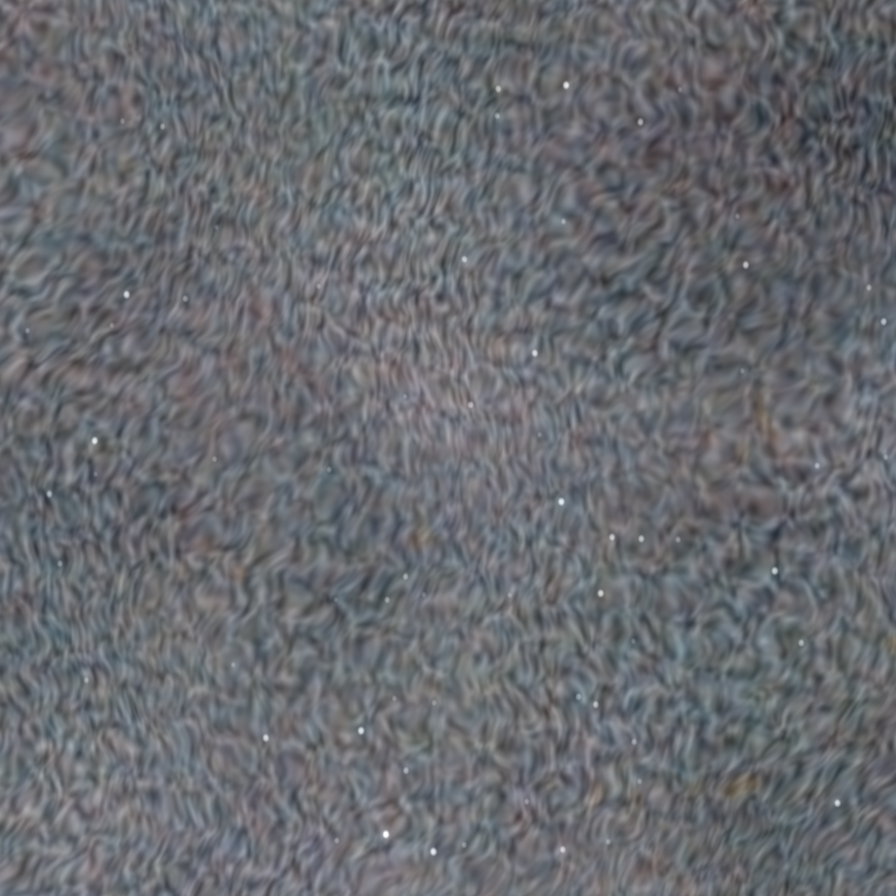
A Shadertoy shader for this texture:

```glsl
// Worn grey asphalt: short upright grains drawn with stretched, warped gradient
// noise, over broad tonal patches with faint colour casts, a few rusty stains
// and sparse bright mineral specks.

#define BASE_COLOR vec3(0.408, 0.417, 0.437)
#define RUST_TINT vec3(0.075, 0.025, -0.045)
#define GRAIN_FREQ vec2(86.0, 50.0)
#define GRAIN_CONTRAST 0.215
#define GRAIN_WARP 0.011
#define PATCH_CONTRAST 0.085
#define CORNER_SHADE 0.055
#define COLOR_CAST 0.045
#define SPECK_CELLS 26.0
#define SPECK_CHANCE 0.09
#define SPECK_RADIUS 0.0050

// Integer hash of a lattice cell, two values in 0..1
vec2 hash2(vec2 cell) {
    uvec2 h = uvec2(ivec2(cell) + 4096) * uvec2(1597u, 3571u);
    uint n = (h.x ^ (h.y << 8)) * 747796405u + 28915u;
    n = ((n >> ((n >> 28) + 4u)) ^ n) * 277803737u;
    n ^= n >> 15;
    return vec2(n & 65535u, n >> 16) / 65535.0;
}

float cornerRamp(vec2 cell, vec2 offset) {
    float angle = 6.28318 * hash2(cell).x;
    return dot(vec2(cos(angle), sin(angle)), offset);
}

// Gradient noise, centred on zero
float gradientNoise(vec2 p) {
    vec2 i = floor(p), f = p - i;
    vec2 w = f * f * f * (f * (f * 6.0 - 15.0) + 10.0);
    vec2 e = vec2(1.0, 0.0);
    float low = mix(cornerRamp(i, f), cornerRamp(i + e.xy, f - e.xy), w.x);
    float high = mix(cornerRamp(i + e.yx, f - e.yx), cornerRamp(i + e.xx, f - e.xx), w.x);
    return mix(low, high, w.y);
}

// Upright grains whose lean wanders from place to place
float grains(vec2 uv) {
    vec2 bend = vec2(gradientNoise(uv * 24.0 + 3.7), gradientNoise(uv * 29.0 + 51.3));
    vec2 q = uv + GRAIN_WARP * bend;
    q.x += 0.10 * gradientNoise(uv * 2.5 + 17.1) - 0.06 * uv.y;
    float coarse = gradientNoise(q * GRAIN_FREQ);
    q = mat2(0.97, 0.24, -0.24, 0.97) * q;
    float fine = gradientNoise(q * GRAIN_FREQ * 1.6 + 33.4);
    return coarse + 0.55 * fine;
}

// Small soft dots, at most one per cell
float specks(vec2 uv) {
    vec2 cell = floor(uv * SPECK_CELLS);
    vec2 pick = hash2(cell + 211.0);
    vec2 center = (cell + 0.2 + 0.6 * hash2(cell + 577.0)) / SPECK_CELLS;
    float radius = SPECK_RADIUS * mix(0.7, 1.1, pick.y);
    float dotMask = 1.0 - smoothstep(0.2 * radius, radius, length((uv - center) * vec2(1.1, 0.9)));
    return dotMask * step(pick.x, SPECK_CHANCE) * mix(0.12, 0.5, pick.y * pick.y);
}

void mainImage(out vec4 fragColor, in vec2 fragCoord) {
    vec2 uv = fragCoord / iResolution.y;

    // Broad wear and the darker upper right
    float patches = gradientNoise(uv * 2.6 + 8.3) + 0.6 * gradientNoise(uv * 6.5 + 41.9);
    float shade = smoothstep(0.9, 1.9, uv.x + uv.y) - 0.17;
    float tone = PATCH_CONTRAST * patches - CORNER_SHADE * shade;

    // Grain relief, rougher in some areas
    float roughness = 1.0 + 0.5 * gradientNoise(uv * 5.0 + 71.2);
    tone += GRAIN_CONTRAST * roughness * grains(uv);
    vec3 color = BASE_COLOR + tone;

    // Warm to cool and green to purple casts
    float warmth = gradientNoise(uv * 34.0 + 12.6) + 0.5 * gradientNoise(uv * 5.0 + 90.4);
    float green = gradientNoise(uv * 27.0 + 63.8) + 0.9 * gradientNoise(uv * 3.5 + 28.5);
    color += COLOR_CAST * (warmth * vec3(0.9, 0.0, -0.9) + green * vec3(-0.6, 0.4, 0.1));

    // Rusty stains, then specks
    float stain = gradientNoise(uv * 7.0 + 105.7) + 0.5 * gradientNoise(uv * 26.0 + 5.2);
    color += RUST_TINT * smoothstep(0.42, 0.75, stain);
    color += specks(uv);

    fragColor = vec4(clamp(color, 0.0, 1.0), 1.0);
}
```
